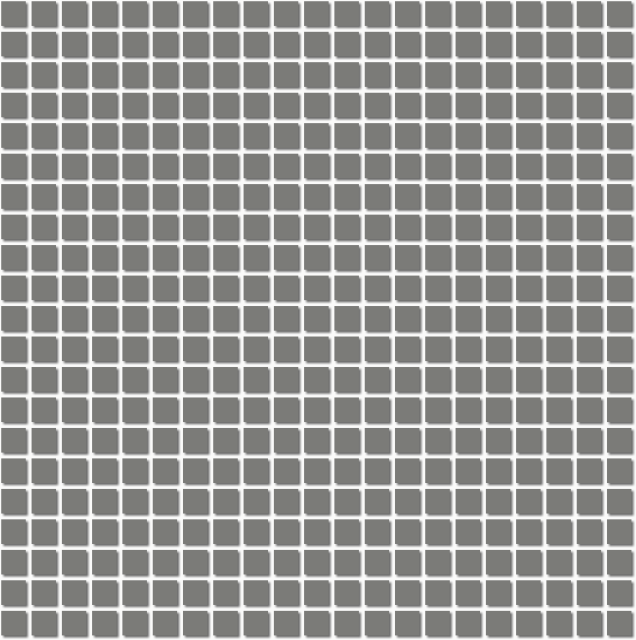
Write a WebGL 2 fragment shader that draws this pattern.

```glsl
#version 300 es
precision highp float;
// A 21 by 21 grid of flat grey square tiles on near-white ground.
// Each tile casts a soft shadow down and to the right, built from
// products of smoothed steps in the coordinates of its cell.

uniform vec2 u_resolution;
out vec4 fragColor;

// Coverage of the box from lo to hi, with edges softened by +-blur.
float softBox(vec2 p, vec2 lo, vec2 hi, vec2 blur) {
    vec2 inside = smoothstep(lo - blur, lo + blur, p)
                * (1.0 - smoothstep(hi - blur, hi + blur, p));
    return inside.x * inside.y;
}

void main() {
    // Cell coordinates run right and down from each cell's top left corner.
    vec2 uv = gl_FragCoord.xy / u_resolution;
    vec2 cell = fract(vec2(uv.x, 1.0 - uv.y) * 21.0);
    vec2 pixel = 21.0 / u_resolution;

    // Ground, darkened by the offset shadow.
    vec3 ground = vec3(0.98, 0.98, 0.978);
    float shadow = softBox(cell, vec2(0.11), vec2(0.917), vec2(0.075));
    vec3 color = mix(ground, vec3(0.02), 0.585 * shadow);

    // Flat tile face with edges smoothed over about one pixel.
    float tile = softBox(cell, vec2(0.042), vec2(0.85), 0.6 * pixel);
    color = mix(color, vec3(0.482, 0.482, 0.472), tile);

    fragColor = vec4(color, 1.0);
}
```
